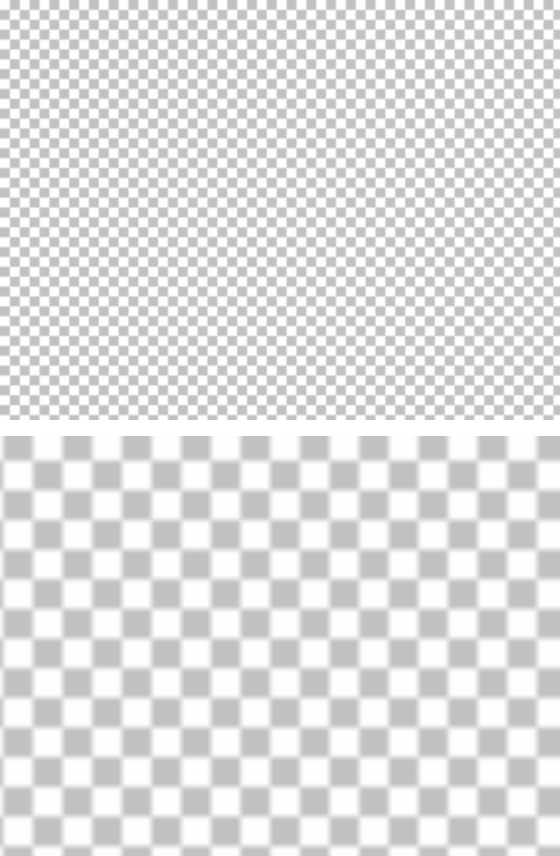
Top: the whole. Bottom: its middle third, enlarged.
Reproduce this pattern procedurally as a Shadertoy shader.

```glsl
// A soft-edged checkerboard of light grey and near-white squares.
// Each axis gives a smoothed square wave of +1 and -1; the product of
// the two waves picks the tone of every square.

#define ROWS 42.5                // squares down the canvas height
#define EDGE_SOFTNESS 0.165      // half width of an edge, in squares
#define GREY_TONE vec3(0.755)
#define WHITE_TONE vec3(0.995)

// Square wave per axis: +1 in even squares, -1 in odd ones, soft between.
vec2 softSquareWave(vec2 p, float halfWidth) {
    vec2 sawtooth = mod(p - 0.5, 2.0);
    vec2 signedDistance = abs(sawtooth - 1.0) - 0.5;
    return 2.0 * smoothstep(-halfWidth, halfWidth, signedDistance) - 1.0;
}

void mainImage(out vec4 fragColor, in vec2 fragCoord) {
    // Squares are counted from the upper left corner.
    float squaresPerPixel = ROWS / iResolution.y;
    vec2 p = vec2(fragCoord.x, iResolution.y - fragCoord.y) * squaresPerPixel;

    // Keep the outer border of the first row and column unblurred.
    p = max(p, vec2(0.5));

    float halfWidth = min(max(EDGE_SOFTNESS, 0.75 * squaresPerPixel), 0.5);
    vec2 wave = softSquareWave(p, halfWidth);
    float whiteness = 0.5 + 0.5 * wave.x * wave.y;

    fragColor = vec4(mix(GREY_TONE, WHITE_TONE, whiteness), 1.0);
}
```
